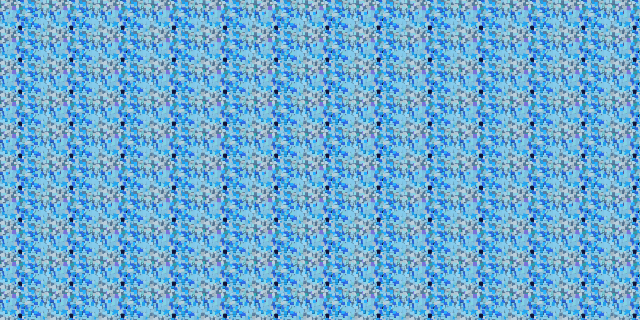
Give the GLSL for this pattern, as a WebGL 2 fragment shader.

```glsl
#version 300 es
precision highp float;

uniform vec2 u_resolution;
out vec4 fragColor;

const float TAU = 6.2831853;
const vec2 REPEAT_SIZE = vec2(0.16, 0.1);  // in canvas heights
const vec2 CHIPS = vec2(16.0, 10.0);       // chips per repeat
const float SLOPE = 0.625;                 // fall of a chip row per column

const vec3 MIST = vec3(0.69, 0.77, 0.82);
const vec3 PALE_BLUE = vec3(0.51, 0.79, 0.92);
const vec3 AQUA = vec3(0.50, 0.82, 0.86);
const vec3 SLATE = vec3(0.34, 0.48, 0.61);
const vec3 TEAL = vec3(0.18, 0.68, 0.72);
const vec3 LAVENDER = vec3(0.47, 0.44, 0.84);
const vec3 SKY = vec3(0.14, 0.67, 0.97);
const vec3 ROYAL = vec3(0.18, 0.41, 0.88);
const vec3 PURE_BLUE = vec3(0.02, 0.17, 1.0);
const vec3 NAVY = vec3(0.06, 0.07, 0.22);

float hash(vec2 p, float seed) {
  vec3 q = fract(vec3(p.xyx) * vec3(0.1031, 0.1030, 0.0973) + seed * 0.137);
  q += dot(q, q.yzx + 33.33);
  return fract((q.x + q.y) * q.z);
}

vec2 wrapCell(vec2 cell, vec2 period) {
  return floor(mod(cell + 0.5, period));
}

float gradientDot(vec2 cell, vec2 offset, vec2 period) {
  float angle = TAU * hash(wrapCell(cell, period), 7.0);
  return dot(vec2(cos(angle), sin(angle)), offset);
}

// Gradient noise that wraps at the given period
float noise(vec2 p, vec2 period) {
  vec2 i = floor(p), f = p - i;
  vec2 w = f * f * f * (f * (f * 6.0 - 15.0) + 10.0);
  vec2 e = vec2(1.0, 0.0);
  float low = mix(gradientDot(i, f, period), gradientDot(i + e.xy, f - e.xy, period), w.x);
  float high = mix(gradientDot(i + e.yx, f - e.yx, period), gradientDot(i + e.xx, f - e.xx, period), w.x);
  return mix(low, high, w.y);
}

// Soft wrapped patch, long in x and narrow in y
float patchAt(vec2 uv, vec2 center) {
  vec2 wave = 0.5 + 0.5 * cos(TAU * (uv - center));
  return wave.x * wave.y * wave.y * wave.y;
}

// Falling streaks at a shallow and a steeper angle
float streaks(vec2 uv) {
  vec2 shallow = vec2(2.0, 4.0), steep = vec2(2.0, 3.0);
  float tone = 0.50 * noise(uv * shallow, shallow);
  tone += 0.50 * noise(vec2(uv.x, uv.x + uv.y) * steep + 0.4, steep);
  tone += 0.30 * patchAt(uv, vec2(0.95, 0.36)) + 0.22 * patchAt(uv, vec2(0.44, 0.80));
  return tone - 0.26 * patchAt(uv, vec2(0.82, 0.70));
}

vec3 chipColor(vec2 id) {
  // Fixed accents
  if (id == vec2(6.0, 5.0) || id == vec2(2.0, 9.0)) return NAVY;
  if (id == vec2(2.0, 7.0)) return LAVENDER;

  float streak = streaks((id + 0.5) / CHIPS);
  float tone = 0.14 + 0.64 * hash(id, 1.0) + streak;
  float kind = hash(id, 2.0);
  if (tone < 0.19) return kind < 0.72 ? SLATE : kind < 0.94 ? TEAL : LAVENDER;
  if (tone < 0.69) {
    float tint = 0.5 * kind + 0.25 + 1.2 * streak;
    return kind > 0.85 ? AQUA : mix(MIST, PALE_BLUE, smoothstep(0.25, 0.55, tint));
  }
  if (tone < 0.82) return SKY;
  if (tone < 0.93) return ROYAL;
  return tone < 1.12 ? PURE_BLUE : NAVY;
}

float boxDistance(vec2 p, vec2 halfSize) {
  vec2 d = abs(p) - halfSize;
  return length(max(d, 0.0)) + min(max(d.x, d.y), 0.0);
}

// Lay one tilted chip, some shaded on the lower right, over the colour beneath
vec3 layChip(vec3 under, vec2 p, vec2 id, float scale, float blur) {
  vec2 jitter = vec2(hash(id, 3.0), hash(id, 4.0)) - 0.5;
  float tilt = 0.4 * (hash(id, 5.0) - 0.5);
  float c = cos(tilt), s = sin(tilt);
  vec2 q = mat2(c, -s, s, c) * (p - 0.5 * jitter);
  vec2 halfSize = vec2(0.44, 0.50) + vec2(0.26, 0.32) * vec2(hash(id, 6.0), hash(id, 8.0));
  halfSize *= scale;
  float d = boxDistance(q, halfSize);
  float lowerRight = max(q.x - halfSize.x, -q.y - halfSize.y);
  float strength = 0.45 * smoothstep(0.4, 1.0, hash(id, 10.0));
  float shade = smoothstep(-0.26, -0.04, lowerRight) * strength;
  float light = 0.93 + 0.14 * hash(id, 9.0);
  vec3 color = chipColor(id) * light * (1.0 - shade);
  return mix(under, color, 1.0 - smoothstep(-0.4 * blur, 0.4 * blur, d));
}

// Overlap neighbouring chips along falling rows
vec3 layChips(vec3 color, vec2 grid, float shift, float density, float scale, float blur) {
  vec2 sheared = vec2(grid.x, grid.y + SLOPE * grid.x) - shift;
  vec2 base = floor(sheared);
  for (int y = -2; y <= 2; y++) {
    for (int x = -1; x <= 1; x++) {
      vec2 cell = base + vec2(x, y);
      vec2 id = wrapCell(cell, CHIPS) + shift;
      vec2 p = sheared - cell - 0.5;
      p.y -= SLOPE * p.x;
      if (hash(id, 11.0) < density) color = layChip(color, p, id, scale, blur);
    }
  }
  return color;
}

void main() {
  vec2 grid = gl_FragCoord.xy / u_resolution.y / REPEAT_SIZE * CHIPS;
  float blur = CHIPS.y / (REPEAT_SIZE.y * u_resolution.y);
  vec3 color = layChips(SLATE, grid, 0.0, 1.0, 1.0, blur);
  color = layChips(color, grid, 0.5, 0.4, 0.8, blur);
  fragColor = vec4(clamp(color, 0.0, 1.0), 1.0);
}
```
